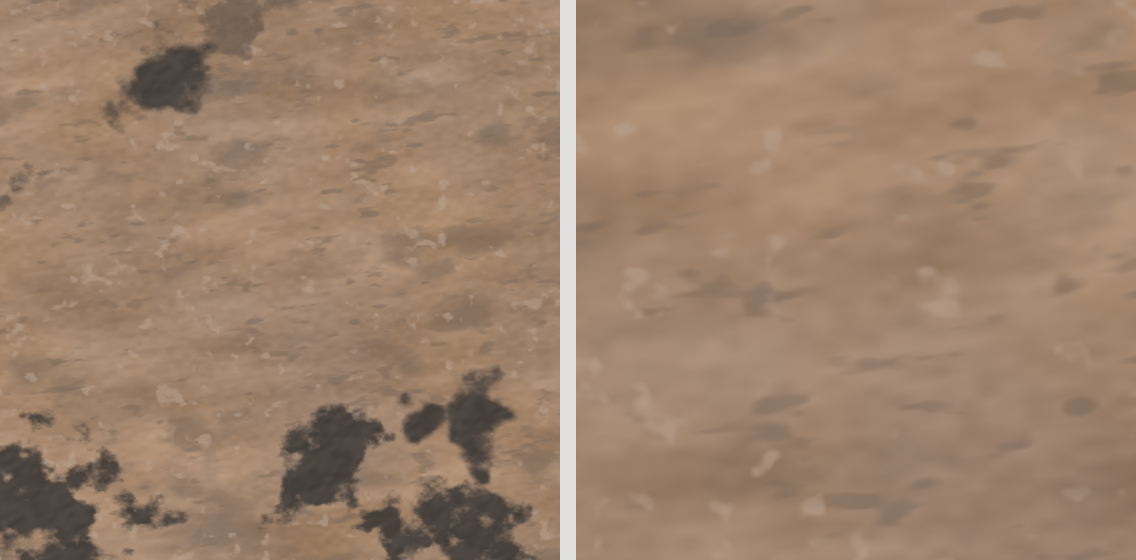
Left: the whole. Right: its middle third, enlarged.
Reproduce this texture procedurally as a three.js fragment shader.

```glsl
varying vec2 vUv;

const vec3 BROWN = vec3(0.555, 0.440, 0.345);
const vec3 TAN = vec3(0.695, 0.575, 0.475);
const vec3 GREY_SMUDGE = vec3(0.470, 0.405, 0.355);
const vec3 PALE_FLECK = vec3(0.720, 0.630, 0.560);
const vec3 CHARCOAL = vec3(0.265, 0.245, 0.230);

float hash(vec2 cell) {
  vec3 q = fract(vec3(cell.xyx) * 0.1031);
  q += dot(q, q.yzx + 33.33);
  return fract((q.x + q.y) * q.z);
}

float noise(vec2 p) {
  vec2 cell = floor(p);
  vec2 f = fract(p);
  f = f * f * (3.0 - 2.0 * f);
  float low = mix(hash(cell), hash(cell + vec2(1.0, 0.0)), f.x);
  float high = mix(hash(cell + vec2(0.0, 1.0)), hash(cell + vec2(1.0)), f.x);
  return mix(low, high, f.y);
}

mat2 rotation(float angle) {
  float c = cos(angle);
  float s = sin(angle);
  return mat2(c, -s, s, c);
}

float fbm(vec2 p, int octaves) {
  float sum = 0.0;
  float total = 0.0;
  float amplitude = 0.5;
  for (int i = 0; i < 6; i++) {
    if (i >= octaves) break;
    sum += amplitude * noise(p);
    total += amplitude;
    p = p * 2.03 + vec2(17.3, 9.1);
    amplitude *= 0.5;
  }
  return sum / total;
}

// Ragged ellipse: erosion eats into the rim and opens holes inside
float stain(vec2 p, vec2 center, vec2 radii, float angle, float erosion) {
  vec2 q = rotation(angle) * (p - center) / radii;
  float body = 1.0 - length(q);
  return smoothstep(-0.08, 0.50, body + erosion);
}

// Bare surface: streaks leaning slightly upward, mottling and fine grain
vec3 surface(vec2 p) {
  vec2 along = rotation(0.12) * p;
  float streaks = fbm(along * vec2(7.0, 30.0) + 40.0, 4) - 0.5;
  float mottle = fbm(p * vec2(4.0, 6.0) + 11.0, 5) - 0.5;
  float grain = noise(along * vec2(75.0, 130.0)) - 0.5;
  float tone = 0.61 + 0.85 * streaks + 0.95 * mottle + 0.32 * grain;
  vec3 color = mix(BROWN, TAN, tone);

  // Cool and warm drift
  float drift = fbm(p * 5.0 + 71.0, 3) - 0.5;
  color += drift * vec3(0.03, -0.01, -0.07);

  // Faint grey smudges and thin dark scratches
  float smudge = smoothstep(0.54, 0.76, fbm(along * vec2(8.0, 15.0) + 5.0, 5));
  color = mix(color, GREY_SMUDGE, 0.55 * smudge);
  float scratch = smoothstep(0.66, 0.82, fbm(along * vec2(22.0, 62.0) + 83.0, 3));
  color = mix(color, GREY_SMUDGE, 0.5 * scratch);

  // Small pale worn flecks
  float fleck = smoothstep(0.67, 0.84, fbm(p * vec2(38.0, 46.0) + 29.0, 3));
  return mix(color, PALE_FLECK, 0.6 * fleck);
}

// Dark worn patches gathered near the corners
float stainCover(vec2 p) {
  vec2 warp = vec2(fbm(p * 14.0, 3), fbm(p * 14.0 + 50.0, 3)) - 0.5;
  vec2 q = p + 0.07 * warp;
  float wear = fbm(p * vec2(21.0, 27.0) + 63.0, 5) - 0.5;
  float soft = 1.3 * wear + 0.04;
  float rough = 2.6 * wear + 0.02;

  float cover = stain(q, vec2(0.310, 0.870), vec2(0.105, 0.068), 0.55, soft);
  cover = max(cover, 0.45 * stain(q, vec2(0.430, 0.965), vec2(0.100, 0.055), 0.65, rough));
  cover = max(cover, stain(q, vec2(0.090, 0.085), vec2(0.185, 0.100), -0.50, rough));
  cover = max(cover, stain(q, vec2(0.590, 0.170), vec2(0.105, 0.080), 0.50, rough));
  cover = max(cover, stain(q, vec2(0.855, 0.250), vec2(0.062, 0.100), 0.10, soft));
  cover = max(cover, stain(q, vec2(0.755, 0.255), vec2(0.055, 0.030), 0.60, soft));
  cover = max(cover, stain(q, vec2(0.690, 0.065), vec2(0.080, 0.045), -0.50, rough));
  cover = max(cover, stain(q, vec2(0.840, 0.050), vec2(0.080, 0.090), 0.30, rough));
  return max(cover, 0.6 * stain(q, vec2(0.030, 0.675), vec2(0.070, 0.025), 0.30, rough));
}

void main() {
  vec3 color = surface(vUv);
  float fibre = noise(rotation(0.5) * vUv * vec2(60.0, 110.0)) - 0.5;
  vec3 charcoal = CHARCOAL * (1.0 + 0.22 * fibre);
  color = mix(color, charcoal, 0.93 * stainCover(vUv));
  gl_FragColor = vec4(color, 1.0);
}
```
